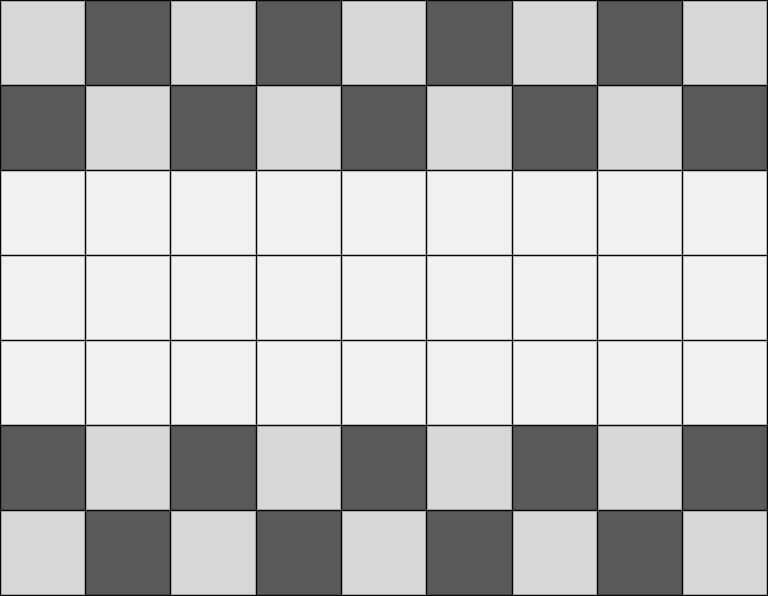
A Shadertoy shader for this pattern:

```glsl
const vec2 GRID = vec2(9.0, 7.0);          // columns, rows
const vec2 PLAIN_ROWS = vec2(2.0, 4.0);    // first and last plain row
const float LINE_WIDTH = 1.0 / 512.0;      // share of the canvas width
const vec3 PLAIN = vec3(0.945);
const vec3 LIGHT = vec3(0.843);
const vec3 DARK = vec3(0.349);
const vec3 LINE = vec3(0.02);

// Checkered bands above and below a plain band
vec3 tileColor(vec2 cell) {
    float odd = mod(cell.x + cell.y, 2.0);
    vec3 checker = mix(LIGHT, DARK, odd);
    bool plain = cell.y >= PLAIN_ROWS.x && cell.y <= PLAIN_ROWS.y;
    return plain ? PLAIN : checker;
}

// Coverage of the line centred at a grid index, snapped to stay crisp
vec2 lineCoverage(vec2 pos, vec2 index, float width) {
    vec2 center = floor(index * iResolution.xy / GRID + 0.001) + 0.5;
    center = clamp(center, vec2(0.5), iResolution.xy - 0.5);
    return clamp(0.5 * width + 0.5 - abs(pos - center), 0.0, 1.0);
}

void mainImage(out vec4 fragColor, in vec2 fragCoord) {
    // Rows count down from the top
    vec2 pos = vec2(fragCoord.x, iResolution.y - fragCoord.y);
    vec2 cell = floor(pos / iResolution.xy * GRID);

    // Lines on both sides of the tile
    float width = max(LINE_WIDTH * iResolution.x, 1.0);
    vec2 lines = max(lineCoverage(pos, cell, width),
                     lineCoverage(pos, cell + 1.0, width));

    vec3 color = mix(tileColor(cell), LINE, max(lines.x, lines.y));
    fragColor = vec4(color, 1.0);
}
```
